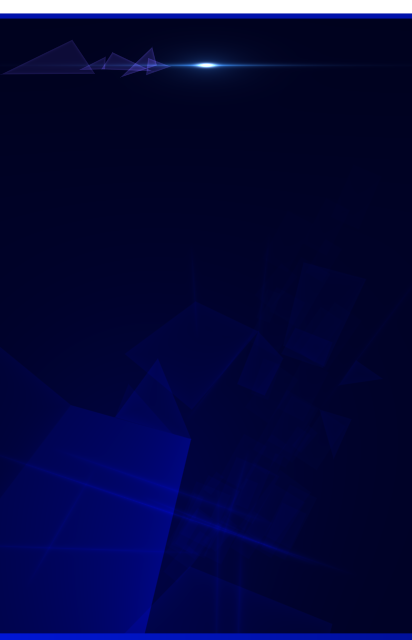
Write a Shadertoy shader that draws this background.

```glsl
// Dark blue abstract backdrop: glassy shards, light streaks and a lens flare
#define NIGHT vec3(0.0, 0.008, 0.148)
#define BEAM vec3(0.0, 0.04, 0.95)
#define BAR vec3(0.0, 0.07, 0.67)
#define PAPER vec3(1.0)
#define LILAC vec3(0.36, 0.28, 0.68)
#define FLARE_TINT vec3(0.25, 0.60, 0.92)
#define FLARE_POS vec2(0.323, 0.898)
#define ASPECT 0.6445
#define SCATTER_COUNT 40

float hash(float n) { return fract(sin(n * 12.9898) * 43758.5453); }

// Signed distance to the line a-b, positive on its left
float side(vec2 p, vec2 a, vec2 b) {
    vec2 e = b - a, w = p - a;
    return (e.x * w.y - e.y * w.x) / length(e);
}

// Convex shapes, corners listed clockwise, negative inside
float tri(vec2 p, vec2 a, vec2 b, vec2 c) {
    return max(side(p, a, b), max(side(p, b, c), side(p, c, a)));
}

float quad(vec2 p, vec2 a, vec2 b, vec2 c, vec2 d) {
    return max(max(side(p, a, b), side(p, b, c)), max(side(p, c, d), side(p, d, a)));
}

float inside(float d) {
    float aa = 0.8 / iResolution.y;
    return smoothstep(aa, -aa, d);
}

// Translucent face that brightens toward its border
float facet(float d) { return inside(d) * (0.5 + 0.5 * exp(min(d, 0.0) / 0.016)); }

// Thin glass with a crisp rim
float glass(float d) { return inside(d) * (0.24 + 0.4 * exp(min(d, 0.0) / 0.0012)); }

// Soft round light
float glow(vec2 p, vec2 centre, vec2 radius) {
    vec2 g = (p - centre) / radius;
    return exp(-dot(g, g));
}

// Soft line that fades at both ends
float streak(vec2 p, vec2 a, vec2 b, float width) {
    vec2 e = b - a;
    float h = clamp(dot(p - a, e) / dot(e, e), 0.0, 1.0);
    return exp(-length(p - a - e * h) / width) * 4.0 * h * (1.0 - h);
}

float largeShards(vec2 p) {
    float slab = quad(p, vec2(0.111, 0.367), vec2(0.299, 0.314), vec2(0.224, 0.0), vec2(-0.168, 0.0));
    float rightEdge = side(p, vec2(0.299, 0.314), vec2(0.224, 0.0));
    float light = inside(slab) * (0.11 + 0.16 * exp(min(rightEdge, 0.0) / 0.07));
    light += 0.075 * facet(tri(p, vec2(-0.1, 0.54), vec2(0.111, 0.367), vec2(-0.168, 0.0)));
    light += 0.10 * facet(tri(p, vec2(0.247, 0.44), vec2(0.299, 0.314), vec2(0.18, 0.348)));
    light += 0.05 * facet(tri(p, vec2(0.201, 0.40), vec2(0.27, 0.322), vec2(0.18, 0.348)));
    light += 0.08 * facet(quad(p, vec2(0.297, 0.115), vec2(0.52, 0.025), vec2(0.5, -0.05), vec2(0.18, -0.005)));
    return light;
}

float distantShards(vec2 p) {
    float light = 0.06 * facet(quad(p, vec2(0.306, 0.529), vec2(0.404, 0.482), vec2(0.30, 0.36), vec2(0.195, 0.447)));
    light += 0.06 * facet(quad(p, vec2(0.404, 0.482), vec2(0.443, 0.44), vec2(0.414, 0.382), vec2(0.371, 0.40)));
    light += 0.04 * facet(quad(p, vec2(0.475, 0.59), vec2(0.573, 0.564), vec2(0.508, 0.427), vec2(0.443, 0.46)));
    light += 0.04 * facet(quad(p, vec2(0.462, 0.488), vec2(0.52, 0.465), vec2(0.505, 0.425), vec2(0.44, 0.447)));
    light += 0.06 * facet(tri(p, vec2(0.557, 0.437), vec2(0.599, 0.408), vec2(0.53, 0.398)));
    light += 0.05 * facet(tri(p, vec2(0.50, 0.36), vec2(0.55, 0.345), vec2(0.522, 0.283)));
    // Small tilted panes along a rising diagonal
    for (int i = 0; i < SCATTER_COUNT; i++) {
        float n = float(i) + 1.0, rise = hash(n);
        vec2 centre = vec2(0.34 + 0.18 * rise, 0.18 + 0.5 * rise * rise) + 0.15 * (vec2(hash(n + 40.0), hash(n + 80.0)) - 0.5);
        float angle = -0.35 - 0.35 * hash(n + 120.0);
        vec2 q = mat2(cos(angle), -sin(angle), sin(angle), cos(angle)) * (p - centre);
        vec2 size = mix(vec2(0.006, 0.015), vec2(0.03, 0.055), hash(n + 160.0));
        vec2 box = abs(q) - size;
        light += 0.028 * (1.0 - 0.7 * rise) * facet(max(box.x, box.y));
    }
    return light;
}

float streaks(vec2 p) {
    float light = 0.17 * streak(p, vec2(-0.05, 0.305), vec2(0.56, 0.10), 0.003);
    light += 0.12 * streak(p, vec2(0.08, 0.30), vec2(0.43, 0.18), 0.004);
    light += 0.14 * streak(p, vec2(0.22, 0.225), vec2(0.50, 0.115), 0.003);
    light += 0.09 * streak(p, vec2(-0.1, 0.15), vec2(0.34, 0.135), 0.003);
    light += 0.07 * streak(p, vec2(0.04, 0.08), vec2(0.15, 0.27), 0.003);
    light += 0.09 * streak(p, vec2(0.39, 0.30), vec2(0.34, 0.13), 0.004);
    light += 0.09 * streak(p, vec2(0.378, 0.17), vec2(0.371, -0.05), 0.005);
    light += 0.08 * streak(p, vec2(0.342, 0.25), vec2(0.338, -0.05), 0.004);
    light += 0.05 * streak(p, vec2(0.299, 0.62), vec2(0.309, 0.47), 0.003);
    light += 0.04 * streak(p, vec2(0.422, 0.64), vec2(0.40, 0.44), 0.003);
    light += 0.06 * streak(p, vec2(0.404, 0.49), vec2(0.29, 0.34), 0.003);
    light += 0.04 * streak(p, vec2(0.68, 0.60), vec2(0.50, 0.36), 0.003);
    return light;
}

float prisms(vec2 p) {
    float light = 0.6 * glass(tri(p, vec2(0.003, 0.884), vec2(0.113, 0.9375), vec2(0.148, 0.885)));
    light += 0.7 * glass(tri(p, vec2(0.125, 0.891), vec2(0.165, 0.911), vec2(0.164, 0.892)));
    light += 0.8 * glass(tri(p, vec2(0.159, 0.892), vec2(0.176, 0.918), vec2(0.237, 0.889)));
    light += 0.9 * glass(tri(p, vec2(0.190, 0.880), vec2(0.238, 0.926), vec2(0.245, 0.898)));
    return light + 0.8 * glass(tri(p, vec2(0.229, 0.883), vec2(0.232, 0.909), vec2(0.266, 0.896)));
}

vec3 flare(vec2 d) {
    float beam = exp(-abs(d.x) * 12.0 - abs(d.y) / 0.002);
    float halo = 0.32 * exp(-length(d * vec2(1.0, 2.4)) * 28.0);
    vec2 c = d * vec2(75.0, 300.0);
    return FLARE_TINT * (beam + halo) + exp(-dot(c, c));
}

void mainImage(out vec4 fragColor, in vec2 fragCoord) {
    vec2 p = fragCoord / iResolution.xy * vec2(ASPECT, 1.0);
    // Ambient glow rising from the lower left
    float light = 0.10 * glow(p, vec2(0.19, 0.10), vec2(0.22, 0.28)) + 0.05 * glow(p, vec2(0.27, 0.33), vec2(0.28, 0.25));
    light += largeShards(p) + distantShards(p) + streaks(p);
    vec3 color = NIGHT * (1.0 - 0.2 * smoothstep(0.6, 1.0, p.y)) + BEAM * light;
    color += LILAC * prisms(p) + flare(p - FLARE_POS);
    // Border bars and the pale top strip
    color = mix(color, BAR * (1.25 - 0.35 * p.x / ASPECT), inside(p.y - 0.0104));
    color = mix(color, BAR, inside(0.971 - p.y));
    color = mix(color, PAPER, inside(0.979 - p.y));
    fragColor = vec4(clamp(color, 0.0, 1.0), 1.0);
}
```
